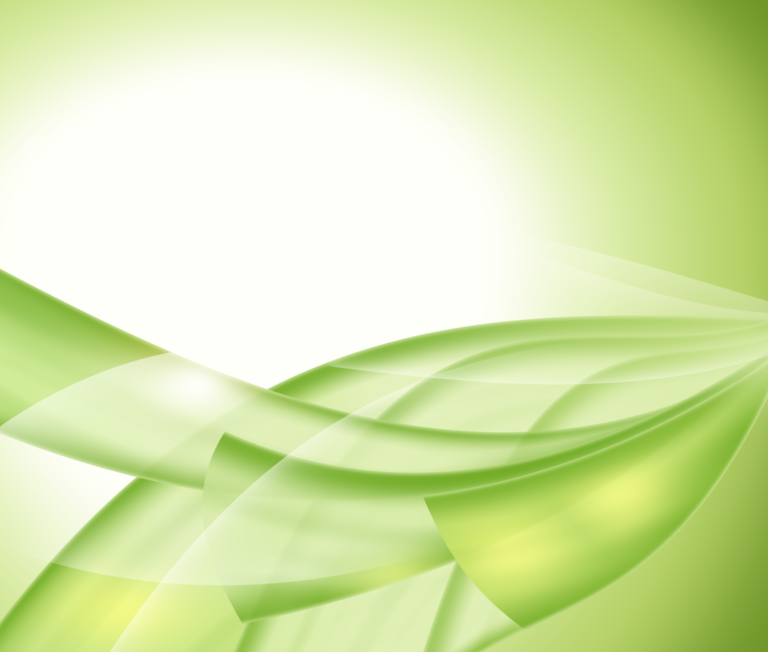
A Shadertoy shader for this background:

```glsl
// Translucent green ribbons sweep across a soft white glow on a lime backdrop.
// Ribbon edges are cubics through four evenly spaced heights; each ribbon is
// shaded by its distance to both edges, with gradient noise for silky streaks.

const vec3 WHITE = vec3(1.0, 1.0, 0.98);
const vec3 PALE  = vec3(0.88, 0.94, 0.71);
const vec3 LEAF  = vec3(0.63, 0.79, 0.31);
const vec3 DEEP  = vec3(0.41, 0.65, 0.10);
const vec3 OLIVE = vec3(0.44, 0.59, 0.16);
const vec3 LEMON = vec3(0.95, 0.98, 0.50);

// Cubic through heights y at four even steps from a to b.
float curve(float x, float a, float b, vec4 y) {
    float t = 3.0 * (x - a) / (b - a);
    vec4 weight = vec4(-(t - 1.0) * (t - 2.0) * (t - 3.0) / 6.0,
                       t * (t - 2.0) * (t - 3.0) / 2.0,
                       -t * (t - 1.0) * (t - 3.0) / 2.0,
                       t * (t - 1.0) * (t - 2.0) / 6.0);
    return dot(weight, y);
}

// Turns an implicit value into a distance in canvas heights.
float toDistance(float f) {
    float slope = length(vec2(dFdx(f), dFdy(f)));
    return f / max(slope * iResolution.y, 1e-4);
}

float inside(float d) { return smoothstep(-1.0, 1.0, d * iResolution.y); }

float glow(vec2 p, vec2 center, vec2 radius) {
    vec2 q = (p - center) / radius;
    return exp(-dot(q, q));
}

vec2 gradientAt(vec2 cell) {
    float h = fract(sin(dot(cell, vec2(127.1, 311.7))) * 43758.5);
    return vec2(cos(6.2832 * h), sin(6.2832 * h));
}

float gradientNoise(vec2 p) {
    vec2 i = floor(p), f = p - i, u = f * f * (3.0 - 2.0 * f);
    vec2 e = vec2(1.0, 0.0);
    float low = mix(dot(gradientAt(i), f), dot(gradientAt(i + e), f - e), u.x);
    float high = mix(dot(gradientAt(i + e.yx), f - e.yx),
                     dot(gradientAt(i + 1.0), f - 1.0), u.x);
    return mix(low, high, u.y);
}

// Ribbon between two edges: colour in rgb, coverage in a.
vec4 ribbon(vec2 p, float top, float bottom, vec3 body, vec3 rim, vec2 rimWidth) {
    float under = toDistance(top - p.y), over = toDistance(p.y - bottom);
    float cover = inside(under) * inside(over);
    vec2 d = max(vec2(under, over), 0.0);
    vec2 shade = exp(-d * d / (rimWidth * rimWidth));
    float silk = gradientNoise(vec2(p.x * 2.5, under * 26.0));
    vec3 col = mix(body, rim, clamp(max(shade.x, shade.y) * 0.9 + silk * 0.3, 0.0, 1.0));
    vec2 shine = exp(-d * d / 0.00002);
    col = mix(col, PALE, 0.55 * max(shine.x, shine.y));
    return vec4(col, cover);
}

// White film fading away from one side of a line.
vec3 veil(vec3 col, float f, float width, float strength) {
    float d = toDistance(f);
    return mix(col, WHITE, strength * inside(d) * exp(-max(d, 0.0) / width));
}

vec3 backdrop(vec2 p) {
    vec2 q = (p - vec2(0.32, 0.62)) / vec2(0.33, p.y > 0.62 ? 0.27 : 0.45);
    float d = length(q);
    vec3 col = mix(WHITE, vec3(0.86, 0.93, 0.66), smoothstep(0.9, 1.55, d));
    col = mix(col, vec3(0.71, 0.82, 0.40), smoothstep(1.35, 2.05, d));
    return mix(col, OLIVE, smoothstep(1.9, 2.5, d));
}

void mainImage(out vec4 fragColor, in vec2 fragCoord) {
    vec2 p = fragCoord / iResolution.xy;
    vec3 col = backdrop(p);
    float right = smoothstep(0.3, 1.0, p.x);

    // Faint veils at the upper right
    float veilFade = smoothstep(0.62, 0.78, p.x);
    col = veil(col, curve(p.x, 0.64, 1.0, vec4(0.646, 0.618, 0.58, 0.538)) - p.y, 0.08, 0.32 * veilFade);
    col = veil(col, curve(p.x, 0.65, 1.0, vec4(0.63, 0.582, 0.542, 0.52)) - p.y, 0.05, 0.25 * veilFade);

    // Arches fanning out from the right edge
    float leafBottom = curve(p.x, 0.684, 1.0, vec4(0.034, 0.097, 0.2, 0.392));
    float outer = curve(p.x, 0.0, 1.0, vec4(0.046, 0.394, 0.508, 0.512));
    float middle = curve(p.x, 0.31, 1.0, vec4(0.015, 0.408, 0.485, 0.508));
    float inner = curve(p.x, 0.573, 1.0, vec4(0.077, 0.377, 0.458, 0.485));
    vec3 body = mix(vec3(0.79, 0.9, 0.52), LEMON, glow(p, vec2(0.16, 0.07), vec2(0.09, 0.06)));
    body = mix(body, PALE, max(glow(p, vec2(0.24, 0.2), vec2(0.1, 0.09)), smoothstep(0.3, 0.5, p.x)));
    vec3 archRim = mix(DEEP, LEAF, right);
    vec4 layer = ribbon(p, outer, leafBottom, body, archRim, vec2(0.035, 0.02));
    col = mix(col, layer.rgb, layer.a * mix(0.95, 0.7, right));
    layer = ribbon(p, middle, leafBottom, PALE, archRim, vec2(0.03, 0.02));
    col = mix(col, layer.rgb, layer.a * 0.65);
    layer = ribbon(p, inner, leafBottom, PALE, archRim, vec2(0.035, 0.02));
    col = mix(col, layer.rgb, layer.a * 0.6);

    // Broad band hanging from the left edge
    float bandTop = curve(p.x, 0.0, 1.0, vec4(0.588, 0.409, 0.337, 0.446));
    float bandBottom = curve(p.x, 0.0, 1.0, vec4(0.335, 0.237, 0.266, 0.446));
    body = mix(vec3(0.80, 0.92, 0.56), PALE, smoothstep(0.0, 0.3, p.x));
    vec3 rim = mix(DEEP, vec3(0.78, 0.78, 0.30), 0.75 * glow(p, vec2(0.24, 0.42), vec2(0.12, 0.1)));
    layer = ribbon(p, bandTop, bandBottom, body, rim, vec2(mix(0.07, 0.018, smoothstep(0.0, 0.35, p.x)), 0.03));
    float swoosh = curve(p.x, 0.0, 0.215, vec4(0.346, 0.397, 0.434, 0.458));
    layer.rgb = veil(layer.rgb, swoosh - p.y, 0.12, 0.55 * smoothstep(0.5, 0.2, p.x));
    col = mix(col, layer.rgb, layer.a * mix(0.92, 0.6, right));

    // Front leaf with a rounded left end
    float frontTop = curve(p.x, 0.293, 1.0, vec4(0.338, 0.275, 0.322, 0.462));
    float frontBottom = curve(p.x, 0.316, 1.0, vec4(0.043, 0.117, 0.243, 0.446));
    float frontEnd = curve(p.y, 0.043, 0.338, vec4(0.316, 0.276, 0.264, 0.293));
    rim = mix(DEEP, LEMON, 0.75 * glow(p, vec2(0.51, 0.12), vec2(0.07, 0.04)));
    layer = ribbon(p, frontTop, frontBottom, vec3(0.84, 0.92, 0.65), rim, mix(vec2(0.05), vec2(0.025), right));
    col = mix(col, layer.rgb, layer.a * inside(toDistance(p.x - frontEnd)) * 0.85);

    // Glossy right leaf
    float leafEnd = curve(p.y, 0.034, 0.243, vec4(0.684, 0.618, 0.577, 0.549));
    float gloss = max(glow(p, vec2(0.67, 0.15), vec2(0.08, 0.06)), glow(p, vec2(0.82, 0.235), vec2(0.07, 0.06)));
    layer = ribbon(p, bandBottom, leafBottom, mix(vec3(0.72, 0.85, 0.38), LEMON, gloss), mix(DEEP, LEAF, 0.35), vec2(0.035, 0.055));
    col = mix(col, layer.rgb, layer.a * inside(toDistance(p.x - leafEnd)) * 0.9);

    // White sweeps crossing the ribbons
    float sweep = curve(p.x, 0.143, 1.0, vec4(0.0, 0.346, 0.469, 0.508));
    col = veil(col, sweep - p.y, 0.025, 0.5 * smoothstep(0.8, 0.4, p.x));
    float crossing = curve(p.x, 0.43, 1.0, vec4(0.438, 0.415, 0.414, 0.454));
    col = veil(col, p.y - crossing, 0.012, 0.45 * smoothstep(0.42, 0.44, p.x) * inside(outer - p.y));
    float low = curve(p.x, 0.0, 0.677, vec4(0.162, 0.105, 0.12, 0.2));
    col = veil(col, p.y - low, 0.06, 0.4 * smoothstep(0.0, 0.12, p.x) * smoothstep(0.6, 0.35, p.x));

    // Sparkle on the band and light at the meeting point
    col = mix(col, WHITE, 0.95 * glow(p, vec2(0.255, 0.41), vec2(0.055, 0.04)));
    col = mix(col, PALE, 0.6 * glow(p, vec2(1.0, 0.45), vec2(0.1, 0.06)));
    fragColor = vec4(col, 1.0);
}
```
